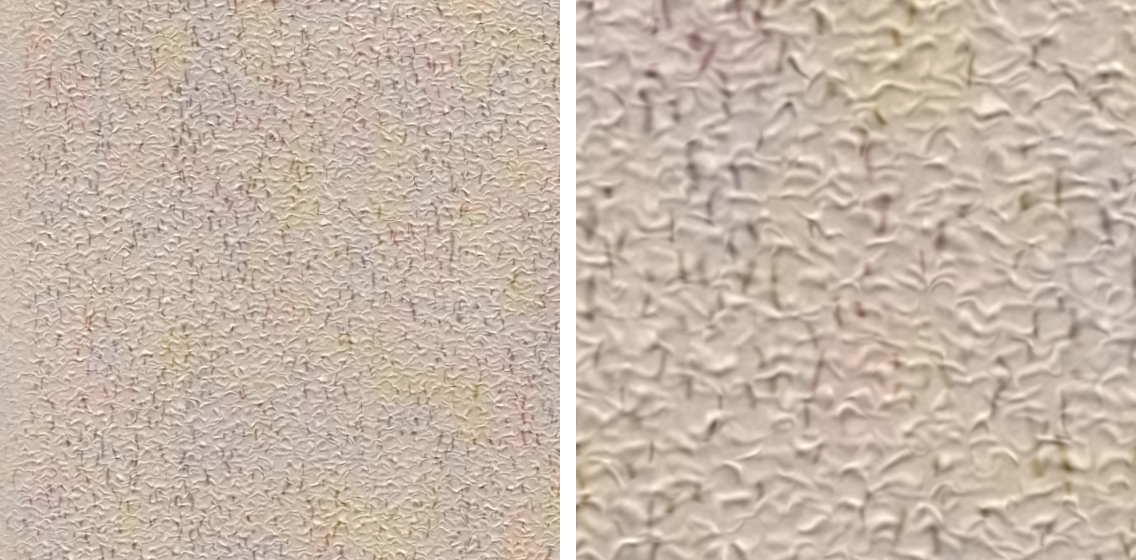
Left: the whole. Right: its middle third, enlarged.
Write a Shadertoy shader that draws this texture.

```glsl
// Rough beige plaster: short wavy ridges, lit from above, cut by brown upright nicks.
// Both are strokes scattered in jittered cells; soft noise clusters the nicks
// and lays faint pink, ochre and lilac stains over the surface.

#define RIDGE_CELL vec2(0.022, 0.013)
#define RIDGE_WIDTH 0.0026
#define RIDGE_RELIEF 0.105
#define NICK_CELL vec2(0.016, 0.029)
#define NICK_WIDTH 0.0027
#define NICK_DEPTH 0.21
#define GRAIN 0.10
#define STAIN 1.0
#define PLASTER vec3(0.788, 0.731, 0.676)
#define SMOOTH_EDGE 0.09

vec3 hash3(vec2 p) {
    vec3 q = fract(p.xyx * vec3(0.1031, 0.1030, 0.0973));
    q += dot(q, q.yxz + 33.33);
    return fract((q.xxy + q.yzz) * q.zyx);
}

float softNoise(vec2 p) {
    vec2 i = floor(p), f = fract(p);
    f = f * f * (3.0 - 2.0 * f);
    float low = mix(hash3(i).x, hash3(i + vec2(1, 0)).x, f.x);
    float high = mix(hash3(i + vec2(0, 1)).x, hash3(i + vec2(1, 1)).x, f.x);
    return mix(low, high, f.y);
}

float bell(float x) {
    return exp(-x * x);
}

vec2 rotate(vec2 p, float a) {
    float c = cos(a), s = sin(a);
    return vec2(c * p.x + s * p.y, c * p.y - s * p.x);
}

// Curved, nearly level ridges: bright crest, shadow underneath
float ridges(vec2 uv, float seed) {
    vec2 home = floor(uv / RIDGE_CELL);
    float relief = 0.0;
    for (int y = -1; y <= 1; y++)
    for (int x = -1; x <= 1; x++) {
        vec2 id = home + vec2(x, y);
        vec3 place = hash3(id + seed);
        vec3 form = hash3(id + seed + 57.0);
        vec2 p = uv - (id + 0.5 + 0.8 * (place.xy - 0.5)) * RIDGE_CELL;
        p = rotate(p, (place.z - 0.5) * 1.1);
        float halfLength = mix(0.006, 0.013, form.x);
        float along = p.x / halfLength;
        float across = p.y + (form.y - 0.5) * 0.007 * (along * along - 0.4);
        across /= RIDGE_WIDTH * mix(0.75, 1.2, form.z);
        float ends = 1.0 - smoothstep(0.5, 1.1, abs(along));
        float profile = bell(across - 0.5) - bell(across + 1.1);
        relief += ends * profile * mix(0.6, 1.3, form.y);
    }
    return relief;
}

// Upright dark nicks, kept where the cluster density allows
float nicks(vec2 uv, float density) {
    vec2 home = floor(uv / NICK_CELL);
    float dark = 0.0;
    for (int y = -1; y <= 1; y++)
    for (int x = -1; x <= 1; x++) {
        vec2 id = home + vec2(x, y);
        vec3 place = hash3(id + 211.0);
        vec3 form = hash3(id + 307.0);
        vec2 p = uv - (id + 0.5 + 0.9 * (place.xy - 0.5)) * NICK_CELL;
        p = rotate(p, (form.x - 0.4) * 0.6);
        float halfLength = mix(0.005, 0.017, form.y * form.y);
        float ends = 1.0 - smoothstep(0.55, 1.1, abs(p.y) / halfLength);
        float keep = smoothstep(-0.08, 0.08, density - place.z);
        float width = NICK_WIDTH * mix(0.75, 1.2, form.z);
        dark = max(dark, keep * ends * bell(p.x / width) * mix(0.65, 1.0, form.z));
    }
    return dark;
}

void mainImage(out vec4 fragColor, in vec2 fragCoord) {
    vec2 uv = fragCoord / iResolution.y;

    // Small warp makes the strokes wander
    vec2 wander = vec2(softNoise(uv * 75.0), softNoise(uv * 85.0 + 40.0)) - 0.5;
    vec2 p = uv + 0.007 * wander;

    // The left margin is flatter, with hardly any nicks
    float rough = smoothstep(0.3, 1.2, uv.x / SMOOTH_EDGE + 0.4 * softNoise(uv * 18.0));
    float cluster = 0.65 * softNoise(uv * vec2(15.0, 7.0) + 9.0)
                  + 0.35 * softNoise(uv * vec2(34.0, 20.0) + 71.0);
    float density = mix(0.12, 0.08 + 0.9 * cluster, rough);

    // Relief, nicks and fine grain
    float relief = ridges(p, 0.0) + ridges(p + 0.37 * RIDGE_CELL, 113.0);
    float nick = nicks(p, density) * mix(0.5, 1.0, rough);
    float grain = 0.6 * softNoise(uv * vec2(150.0, 260.0))
                + 0.4 * softNoise(uv * vec2(330.0, 400.0) + 17.0) - 0.5;
    float light = RIDGE_RELIEF * mix(0.5, 1.0, rough) * relief + GRAIN * grain;
    light += 0.05 * (softNoise(uv * vec2(6.0, 4.0) + 25.0) - 0.5);

    // Colour: warm shadows, faint stains that deepen inside the nicks
    vec3 color = PLASTER + light * vec3(1.0, 1.0, 0.98);
    color -= NICK_DEPTH * nick * vec3(0.97, 1.02, 1.06);
    float ochre = smoothstep(0.55, 0.95, softNoise(uv * 13.0 + 3.0));
    float pink = smoothstep(0.55, 0.95, softNoise(uv * 14.0 + 31.0));
    float lilac = smoothstep(0.5, 0.95, softNoise(uv * 11.0 + 63.0));
    vec3 stain = ochre * vec3(0.012, 0.002, -0.05)
               + pink * vec3(0.018, -0.018, -0.006)
               + lilac * vec3(-0.018, -0.012, 0.022);
    color += STAIN * stain * (0.8 + nick);

    fragColor = vec4(clamp(color, 0.0, 1.0), 1.0);
}
```
